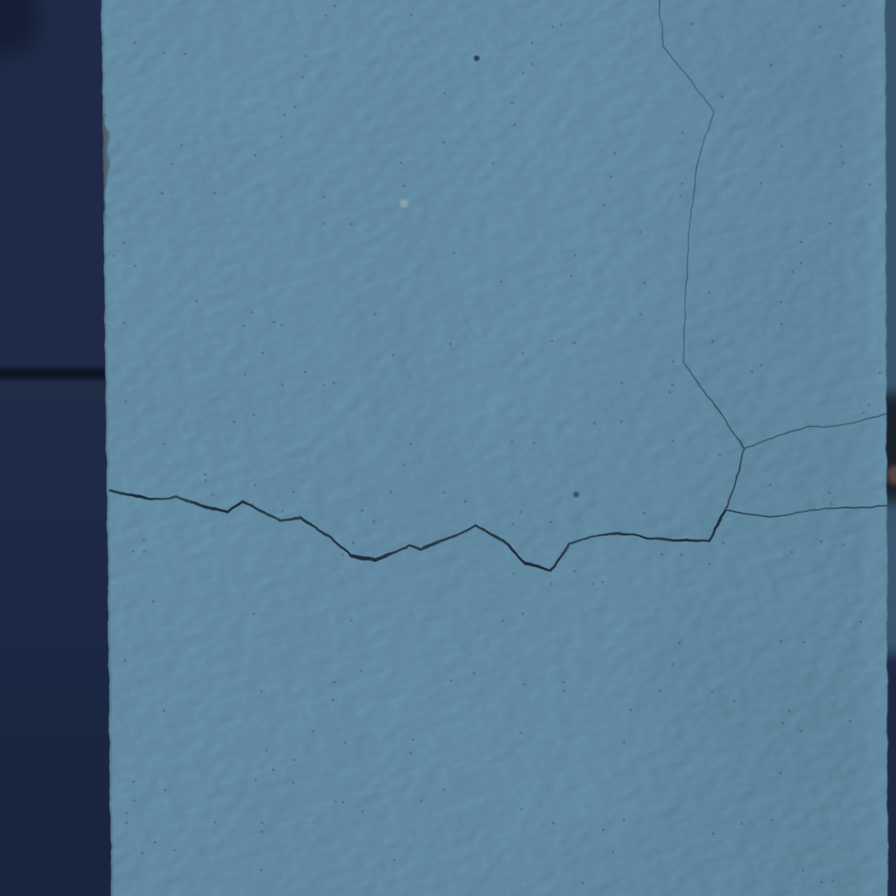
Reproduce this texture procedurally as a WebGL 2 fragment shader.

```glsl
#version 300 es
precision highp float;
// A cracked, blue stucco pillar between dark navy panels.
uniform vec2 u_resolution;
out vec4 fragColor;

#define WALL_COLOR vec3(0.385, 0.545, 0.640)
#define PANEL_COLOR vec3(0.112, 0.160, 0.272)
#define CRACK_COLOR vec3(0.095, 0.140, 0.180)
#define GRAIN_STRENGTH 0.095
#define MOTTLE_STRENGTH 0.035
#define CRACK_WIDTH 0.0012
#define CRACK_JITTER 0.0045
#define PIT_DENSITY 0.035

// Crack paths, from left to right or from top to bottom
const vec2 mainCrack[23] = vec2[](
  vec2(.122, .453), vec2(.169, .443), vec2(.195, .445), vec2(.254, .428),
  vec2(.270, .440), vec2(.313, .419), vec2(.335, .423), vec2(.368, .400),
  vec2(.391, .380), vec2(.419, .374), vec2(.456, .392), vec2(.469, .388),
  vec2(.508, .402), vec2(.531, .413), vec2(.560, .397), vec2(.586, .372),
  vec2(.615, .363), vec2(.635, .393), vec2(.660, .401), vec2(.690, .405),
  vec2(.749, .397), vec2(.792, .396), vec2(.810, .431));
const vec2 upperCrack[10] = vec2[](
  vec2(.734, 1.01), vec2(.740, .948), vec2(.797, .876), vec2(.777, .811),
  vec2(.768, .740), vec2(.762, .596), vec2(.810, .531), vec2(.830, .499),
  vec2(.820, .460), vec2(.810, .431));
const vec2 highBranch[5] = vec2[](
  vec2(.830, .499), vec2(.872, .514), vec2(.898, .523), vec2(.938, .525),
  vec2(.990, .538));
const vec2 lowBranch[4] = vec2[](
  vec2(.810, .431), vec2(.859, .423), vec2(.911, .432), vec2(.990, .435));

float hash(vec2 p) {
  return fract(sin(dot(p, vec2(127.1, 311.7))) * 43758.5453);
}

float noise(vec2 p) {
  vec2 i = floor(p), f = fract(p);
  f = f * f * (3.0 - 2.0 * f);
  return mix(mix(hash(i), hash(i + vec2(1, 0)), f.x),
             mix(hash(i + vec2(0, 1)), hash(i + vec2(1, 1)), f.x), f.y);
}

float fbm(vec2 p) {
  float sum = 0.0, amp = 0.5;
  for (int i = 0; i < 4; i++) {
    sum += amp * noise(p);
    p = mat2(1.6, 1.2, -1.2, 1.6) * p + 7.3;
    amp *= 0.5;
  }
  return sum;
}

float segment(vec2 p, vec2 a, vec2 b) {
  vec2 ab = b - a;
  return length(p - a - ab * clamp(dot(p - a, ab) / dot(ab, ab), 0.0, 1.0));
}

#define TRACE(path, d) for (int i = 1; i < path.length(); i++) d = min(d, segment(q, path[i - 1], path[i]))

float line(float d, float width, float px) {
  return 1.0 - smoothstep(width - px, width + px, d);
}

float spot(vec2 p, vec2 center, float radius) {
  return 1.0 - smoothstep(0.4 * radius, 1.3 * radius, length(p - center));
}

vec3 leftPanel(vec2 p) {
  vec3 color = PANEL_COLOR * mix(0.88, 1.04, smoothstep(0.0, 0.5, p.y));
  color *= 1.0 - 0.3 * spot(p, vec2(0.0, 0.98), 0.05);
  color = mix(color, vec3(.125, .185, .265), 0.6 * line(abs(p.y - .561), .012, .006));
  return mix(color, vec3(.045, .075, .130), line(abs(p.y - .583), .006, .006));
}

vec3 rightStrip(vec2 p) {
  vec3 color = mix(PANEL_COLOR, vec3(.23, .34, .44), smoothstep(.255, .285, p.y));
  color = mix(color, vec3(.10, .13, .17), line(abs(p.y - .500), .060, .015));
  return mix(color, vec3(.34, .27, .25), spot(p, vec2(1.0, .470), .012));
}

vec3 stucco(vec2 p, float px) {
  // Broad shading, then relief lit from the upper left
  vec2 g = mat2(0.95, -0.3, 0.3, 0.95) * p * vec2(75.0, 105.0);
  float relief = fbm(g) - fbm(g + vec2(0.45, -0.55));
  float tone = 1.0 + GRAIN_STRENGTH * relief + MOTTLE_STRENGTH * (fbm(p * 9.0) - 0.5);
  tone += 0.018 * (p.y - 0.5) - 0.035 * smoothstep(0.55, 0.95, p.x) * (1.0 - smoothstep(.95, .98, p.x));
  vec3 color = WALL_COLOR * tone;

  // Sparse small pits
  vec2 cell = floor(p * 90.0), f = fract(p * 90.0) - 0.5;
  vec2 shift = 0.5 * vec2(hash(cell + 3.1), hash(cell + 8.7)) - 0.25;
  float pit = step(1.0 - PIT_DENSITY, hash(cell)) * spot(f, shift, 0.16);
  color *= 1.0 - 0.17 * pit;

  // Larger blemishes
  color = mix(color, CRACK_COLOR, 0.75 * spot(p, vec2(.532, .935), .0035));
  color = mix(color, CRACK_COLOR, 0.55 * spot(p, vec2(.643, .448), .0035));
  color = mix(color, vec3(.56, .65, .68), 0.8 * spot(p, vec2(.451, .773), .0055));

  // Cracks, wandering slightly and varying in depth
  vec2 q = p + CRACK_JITTER * (vec2(fbm(p * 65.0), fbm(p * 65.0 + 31.0)) - 0.47);
  float dMain = 1.0, dUpper = 1.0, dBranch = 1.0;
  TRACE(mainCrack, dMain);
  TRACE(upperCrack, dUpper);
  TRACE(highBranch, dBranch);
  TRACE(lowBranch, dUpper);
  float depth = 0.65 + 0.35 * noise(p * 38.0);
  float width = CRACK_WIDTH * (0.75 + 0.6 * noise(p * 27.0) + 0.7 * spot(p, vec2(.415, .375), .025));
  float fade = mix(0.75, 0.42, smoothstep(.52, .62, p.y));
  float crack = max(line(dMain, width, px), fade * line(dUpper, 0.7 * CRACK_WIDTH, px));
  crack = max(crack, 0.55 * line(dBranch, 0.7 * CRACK_WIDTH, px));
  return mix(color, CRACK_COLOR, crack * depth);
}

void main() {
  vec2 p = gl_FragCoord.xy / u_resolution;
  float px = 1.0 / min(u_resolution.x, u_resolution.y);

  // Pillar edges lean a little and are rough
  float rough = 0.003 * (fbm(vec2(p.y * 70.0, 2.0)) - 0.5);
  float left = mix(.124, .113, p.y) + rough;
  float right = mix(.991, .988, p.y) + rough;
  vec3 wall = stucco(p, px);
  float chip = line(abs(p.y - .815), .055, .012) * line(p.x - left, .010 * noise(p * 60.0), .002);
  wall = mix(wall, vec3(.30, .36, .38), 0.8 * chip);
  wall *= 1.0 - 0.15 * line(p.x - left, .002, .002);

  vec3 color = mix(leftPanel(p), wall, smoothstep(-px, px, p.x - left));
  color = mix(color, rightStrip(p), smoothstep(-1.5 * px, 1.5 * px, p.x - right));
  fragColor = vec4(color, 1.0);
}
```
